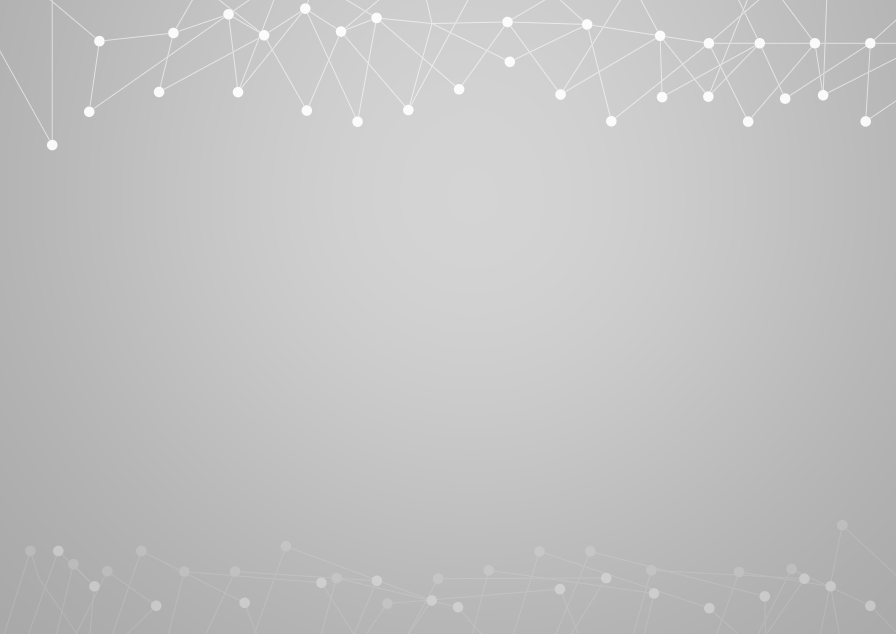
Give the GLSL for this background, as a Shadertoy shader.

```glsl
const vec2 CANVAS = vec2(768.0, 542.0); // design units, y runs downwards
const float DOT_RADIUS = 4.5;
const float LINE_HALF_WIDTH = 0.4;

float bump(float x, float width) {
    return exp(-x * x / (width * width));
}

float plateau(float x, float a, float b, float c, float d) {
    return smoothstep(a, b, x) * (1.0 - smoothstep(c, d, x));
}

float coverage(float dist, float px) {
    return clamp(0.5 - dist / px, 0.0, 1.0);
}

float dotMask(vec2 p, vec2 center, float px) {
    return coverage(length(p - center) - DOT_RADIUS, px);
}

float lineMask(vec2 p, vec2 a, vec2 b, float px) {
    vec2 ab = b - a;
    float t = clamp(dot(p - a, ab) / dot(ab, ab), 0.0, 1.0);
    return coverage(length(p - a - ab * t) - LINE_HALF_WIDTH, px);
}

// Node rows: even spacing bent by bumps and waves
vec2 topHanging(float i) {
    float x = 45.0 + 43.5 * i + 44.0 * plateau(i, 1.5, 4.0, 11.0, 16.5) - 12.0 * bump(i - 1.0, 0.5);
    float wave = cos(1.26 * i + 0.8 * max(i - 10.0, 0.0));
    float y = 90.0 + 14.0 * wave + 20.0 * bump(i, 0.6) - 30.0 * bump(i - 8.3, 0.8);
    return vec2(x, y);
}

vec2 topUpper(float i) {
    float x = 81.0 + 47.5 * i + 24.0 * bump(i - 1.5, 1.2) - 46.0 * bump(i - 6.5, 2.0)
            + 12.0 * bump(i - 10.0, 1.0) - 44.0 * bump(i + 1.0, 0.5);
    float zigzag = cos(3.14159 * i) * bump(i - 3.6, 2.2);
    float y = 19.0 + 18.0 * smoothstep(8.5, 11.0, i) - 12.0 * zigzag + 17.0 * bump(i, 1.0);
    return vec2(x, y);
}

vec2 bottomFar(float i) {
    float x = 26.0 + 43.5 * i - 42.0 * plateau(i, 0.0, 4.0, 12.5, 14.2);
    float y = 489.0 - 18.0 * bump(i, 1.0) - 18.0 * bump(i - 3.0, 0.5) - 22.0 * bump(i - 6.0, 0.5)
            + 27.0 * bump(i - 8.0, 0.8) - 24.0 * bump(i - 11.5, 0.9) - 40.0 * bump(i - 16.0, 0.6);
    return vec2(x, y);
}

vec2 bottomNear(float i) {
    float x = 81.0 + 47.5 * i + 52.0 * plateau(i, 0.5, 3.0, 11.0, 14.0)
            - 26.0 * bump(i - 6.0, 0.5) + 18.0 * bump(i - 7.3, 0.7);
    return vec2(x, 507.0 + 13.0 * cos(1.45 * (i - 1.4)));
}

// Hanging mesh: x = lines, y = dots
vec2 topNetwork(vec2 p, float px) {
    vec2 mask = vec2(0.0);
    for (int k = 0; k < 17; k++) {
        float i = float(k);
        vec2 low = topHanging(i);
        float j = i - 1.0 - step(11.5, i);
        mask.x = max(mask.x, lineMask(p, low, topUpper(j), px));
        if (k > 0) mask.x = max(mask.x, lineMask(p, low, topUpper(j + 2.0), px));
        if (k % 3 == 0) mask.x = max(mask.x, lineMask(p, low, vec2(low.x + 60.0 * sin(2.3 * i), -10.0), px));
        mask.y = max(mask.y, dotMask(p, low, px));
    }
    for (int k = 0; k < 15; k++) {
        float i = float(k);
        vec2 node = topUpper(i);
        mask.x = max(mask.x, lineMask(p, node, topUpper(i + 1.0), px));
        mask.x = max(mask.x, lineMask(p, node, vec2(node.x - 60.0 * cos(2.0 * i), -15.0), px));
        if (k != 7) mask.y = max(mask.y, dotMask(p, node, px));
    }
    return mask;
}

// Rising mesh: x = lines, y = far dots, z = near dots
vec3 bottomNetwork(vec2 p, float px) {
    vec3 mask = vec3(0.0);
    for (int k = 0; k < 17; k++) {
        float i = float(k);
        vec2 far = bottomFar(i);
        vec2 near = bottomNear(i - 1.0);
        mask.x = max(mask.x, lineMask(p, far, near, px));
        mask.x = max(mask.x, lineMask(p, far, vec2(far.x - 28.0 + 10.0 * sin(2.0 * i), 560.0), px));
        mask.x = max(mask.x, lineMask(p, near, vec2(near.x + 45.0 * cos(1.7 * i), 560.0), px));
        mask.y = max(mask.y, dotMask(p, far, px));
        if (k > 0 && k < 16) mask.z = max(mask.z, dotMask(p, near, px));
    }
    vec2 leftPeak = vec2(50.0, 471.0);
    mask.x = max(mask.x, lineMask(p, leftPeak, bottomNear(0.0), px));
    mask.x = max(mask.x, lineMask(p, leftPeak, vec2(18.0, 560.0), px));
    mask.z = max(mask.z, dotMask(p, leftPeak, px));
    return mask;
}

// Soft grey light, falling off faster below its centre
float backdrop(vec2 p) {
    vec2 q = p - vec2(405.0, 170.0);
    q /= vec2(450.0, q.y < 0.0 ? 550.0 : 430.0);
    return 0.83 - 0.2 * (1.0 - exp(-1.2 * dot(q, q)));
}

void mainImage(out vec4 fragColor, in vec2 fragCoord) {
    vec2 uv = fragCoord / iResolution.xy;
    vec2 p = vec2(uv.x, 1.0 - uv.y) * CANVAS;
    float px = CANVAS.x / iResolution.x;

    vec2 top = topNetwork(p, px);
    vec3 bottom = bottomNetwork(p, px);
    float shade = backdrop(p);
    shade = mix(shade, 1.0, max(0.14 * bottom.x, max(0.16 * bottom.y, 0.32 * bottom.z)));
    shade = mix(shade, 1.0, max(0.6 * top.x, 0.92 * top.y));
    fragColor = vec4(vec3(shade), 1.0);
}
```
